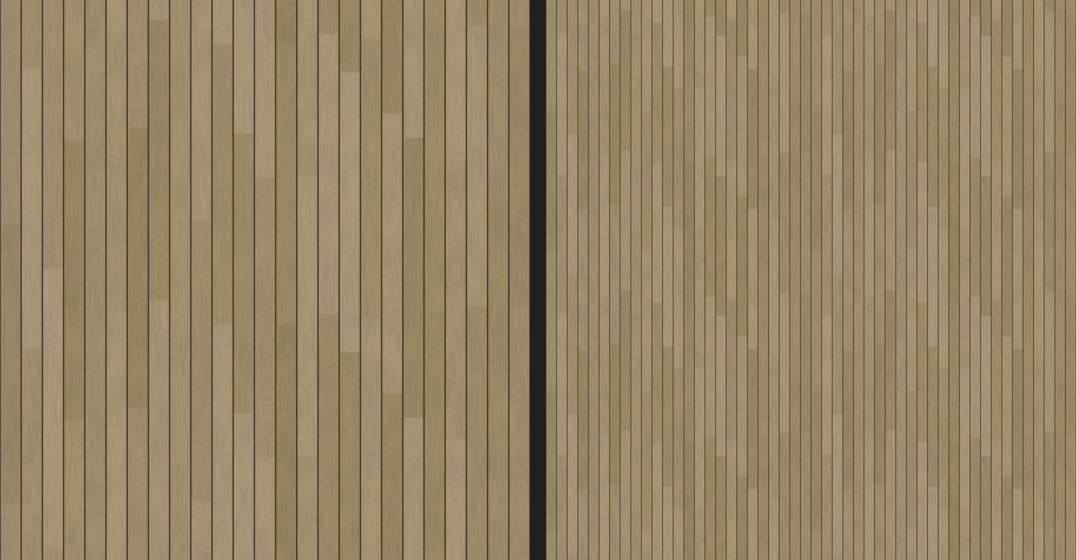
Left: one tile. Right: repeated 2 by 2.
A Shadertoy shader for this texture:

```glsl
#define PLANKS 25.0
#define BOARDS_PER_PLANK 2.0
#define BOARD_ASPECT 13.2
#define GAP_WIDTH 0.068
#define RING_COUNT 7.0
#define RING_STRENGTH 0.016
#define STREAK_STRENGTH 0.05
#define CLOUD_STRENGTH 0.04
#define DARK_WOOD vec3(0.572, 0.502, 0.362)
#define LIGHT_WOOD vec3(0.655, 0.585, 0.463)
#define GAP_COLOR vec3(0.25, 0.23, 0.195)

float hash(vec2 p) {
    vec3 q = fract(p.xyx * vec3(0.1031, 0.1030, 0.0973));
    q += dot(q, q.yzx + 33.33);
    return fract((q.x + q.y) * q.z);
}

float cornerSlope(vec2 cell, vec2 toPoint) {
    float angle = 6.2832 * hash(cell);
    return dot(vec2(cos(angle), sin(angle)), toPoint);
}

float gradientNoise(vec2 p) {
    vec2 cell = floor(p), f = p - cell;
    vec2 u = f * f * f * (f * (f * 6.0 - 15.0) + 10.0);
    vec2 e = vec2(1.0, 0.0);
    float low = mix(cornerSlope(cell, f), cornerSlope(cell + e.xy, f - e.xy), u.x);
    float high = mix(cornerSlope(cell + e.yx, f - e.yx), cornerSlope(cell + e.xx, f - e.xx), u.x);
    return mix(low, high, u.y);
}

// One board: its own tone and grain, seeded by a wrapped board index
vec3 wood(float plank, float row, vec2 local) {
    vec2 id = vec2(plank, mod(row, BOARDS_PER_PLANK)) + 3.0;
    vec2 seed = floor(200.0 * vec2(hash(id * 7.3), hash(id * 11.9 + 5.0)));
    vec2 p = local * vec2(1.0, BOARD_ASPECT);

    // Long arches and ovals from the contours of a stretched field
    float field = gradientNoise(p * vec2(1.3, 0.35) + seed)
                + 0.25 * gradientNoise(p * vec2(2.5, 1.1) + seed + 31.0);
    float rings = sin(6.2832 * RING_COUNT * field);

    // Fine fibres and broad cloudy shading
    float streaks = gradientNoise(p * vec2(7.0, 0.7) + seed + 57.0)
                  + 0.5 * gradientNoise(p * vec2(12.0, 2.2) + seed + 83.0);
    float clouds = gradientNoise(p * vec2(1.0, 0.45) + seed + 109.0);

    float tone = pow(hash(id * 17.1 + 2.0), 0.7);
    float shade = 1.0 + RING_STRENGTH * rings + STREAK_STRENGTH * streaks
                + CLOUD_STRENGTH * clouds;
    return mix(DARK_WOOD, LIGHT_WOOD, tone) * shade;
}

void mainImage(out vec4 fragColor, in vec2 fragCoord) {
    vec2 uv = fragCoord / iResolution.xy;
    vec2 pixel = vec2(PLANKS, BOARDS_PER_PLANK) / iResolution.xy;

    // Planks run upward, each with its own stagger of the end joints
    float x = uv.x * PLANKS;
    float plank = mod(floor(x), PLANKS);
    float across = fract(x);
    float along = uv.y * BOARDS_PER_PLANK + hash(vec2(plank * 3.7 + 1.0, 41.0));

    // Smooth butt joint between the two nearest boards
    float joint = floor(along + 0.5);
    float blend = clamp((along - joint) / pixel.y + 0.5, 0.0, 1.0);
    vec3 below = wood(plank, joint - 1.0, vec2(across, along - joint + 1.0));
    vec3 above = wood(plank, joint, vec2(across, along - joint));
    vec3 color = mix(below, above, blend);

    // Dark gap between planks
    float edge = min(across, 1.0 - across);
    float gap = clamp((0.5 * GAP_WIDTH - edge) / pixel.x + 0.5, 0.0, 1.0);
    color = mix(color, GAP_COLOR, gap);

    fragColor = vec4(color, 1.0);
}
```
